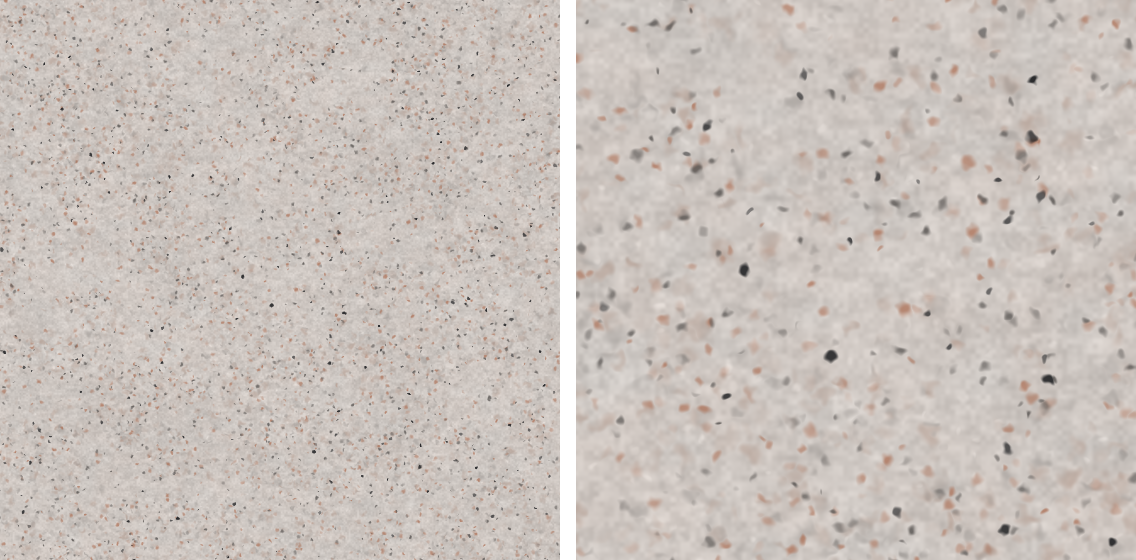
Left: the whole. Right: its middle third, enlarged.
Write a WebGL 1 fragment shader that draws this texture.

```glsl
precision highp float;
// Pale polished granite with soft rust, grey and black mineral specks.

uniform vec2 u_resolution;

const vec3 GROUND = vec3(0.806, 0.779, 0.759);
const vec3 BLUSH = vec3(0.700, 0.605, 0.555);
const vec3 ASH = vec3(0.600, 0.580, 0.565);
const vec3 RUST = vec3(0.680, 0.450, 0.350);
const vec3 SLATE = vec3(0.360, 0.345, 0.335);
const vec3 BLACK = vec3(0.110, 0.115, 0.125);

float hash(vec2 p, float seed) {
  vec3 q = fract(vec3(p.xyx + seed * 7.31) * vec3(0.1031, 0.1030, 0.0973));
  q += dot(q, q.yzx + 33.33);
  return fract((q.x + q.y) * q.z);
}

float valueNoise(vec2 p, float seed) {
  vec2 cell = floor(p);
  vec2 f = fract(p);
  f = f * f * (3.0 - 2.0 * f);
  float low = mix(hash(cell, seed), hash(cell + vec2(1.0, 0.0), seed), f.x);
  float high = mix(hash(cell + vec2(0.0, 1.0), seed),
                   hash(cell + vec2(1.0, 1.0), seed), f.x);
  return mix(low, high, f.y);
}

// Coverage of scattered oval grains; radius is in canvas units.
float grains(vec2 uv, float cells, float density, float radius,
             float softness, float minStrength, float seed) {
  vec2 p = uv * cells;
  vec2 home = floor(p);
  float coverage = 0.0;
  for (int y = -1; y <= 1; y++) {
    for (int x = -1; x <= 1; x++) {
      vec2 cell = home + vec2(float(x), float(y));
      // All kinds of grain gather in the same loose clusters.
      float cluster = 0.1 + 1.8 * valueNoise(cell * vec2(18.0, 24.0) / cells, 9.0);
      if (hash(cell, seed) < density * cluster) {
        vec2 center = cell + vec2(hash(cell, seed + 1.0), hash(cell, seed + 2.0));
        vec2 offset = (p - center) / cells;
        float angle = 3.14159 * hash(cell, seed + 3.0);
        float c = cos(angle);
        float s = sin(angle);
        offset = vec2(c * offset.x + s * offset.y, c * offset.y - s * offset.x);
        offset.y *= mix(1.0, 1.7, hash(cell, seed + 4.0));
        float size = radius * mix(0.6, 1.25, hash(cell, seed + 5.0));
        float strength = mix(minStrength, 1.0, hash(cell, seed + 6.0));
        float shape = 1.0 - smoothstep(1.0 - softness, 1.0 + 0.3 * softness,
                                       length(offset) / size);
        coverage = max(coverage, shape * strength);
      }
    }
  }
  return coverage;
}

// Cloudy mineral ground, with slightly flattened mottling.
vec3 groundColor(vec2 uv) {
  float broad = valueNoise(uv * vec2(7.0, 11.0), 41.0) - 0.5;
  float patches = valueNoise(uv * vec2(20.0, 30.0), 46.0) - 0.5;
  float medium = valueNoise(uv * vec2(52.0, 80.0), 42.0) - 0.5;
  float small = valueNoise(uv * vec2(125.0, 175.0), 43.0) - 0.5;
  float fine = valueNoise(uv * 330.0, 44.0) - 0.5;
  float warmth = valueNoise(uv * vec2(38.0, 50.0), 45.0) - 0.5;
  float tone = 0.022 * broad + 0.020 * patches + 0.035 * medium
             + 0.060 * small + 0.062 * fine;
  return GROUND + tone + warmth * vec3(0.010, -0.004, -0.010);
}

void main() {
  vec2 uv = gl_FragCoord.xy / min(u_resolution.x, u_resolution.y);

  // Small warps that roughen the outlines of grains and stains.
  vec2 rough = vec2(valueNoise(uv * 260.0, 51.0), valueNoise(uv * 260.0, 52.0)) - 0.5;
  vec2 ragged = vec2(valueNoise(uv * 150.0, 53.0), valueNoise(uv * 150.0, 54.0)) - 0.5;
  vec2 grainUv = uv + 0.0028 * rough;
  vec2 stainUv = uv + 0.0080 * ragged + 0.0030 * rough;

  vec3 color = groundColor(uv);

  // Faint ragged stains lying below the surface.
  color = mix(color, BLUSH, 0.58 * grains(stainUv, 66.0, 0.42, 0.0072, 0.9, 0.15, 11.0));
  color = mix(color, ASH, 0.50 * grains(stainUv, 72.0, 0.36, 0.0062, 0.9, 0.15, 13.0));

  // Bright crystal flecks.
  color += 0.050 * grains(grainUv, 100.0, 0.18, 0.0032, 0.8, 0.3, 17.0);

  // Mineral specks, from soft rust to sharp black.
  color = mix(color, RUST, 0.78 * grains(grainUv, 92.0, 0.23, 0.0041, 0.80, 0.10, 19.0));
  color = mix(color, SLATE, 0.85 * grains(grainUv, 90.0, 0.23, 0.0034, 0.80, 0.10, 23.0));
  color = mix(color, BLACK, 0.92 * grains(grainUv, 42.0, 0.15, 0.0034, 0.55, 0.45, 29.0));

  gl_FragColor = vec4(clamp(color, 0.0, 1.0), 1.0);
}
```
